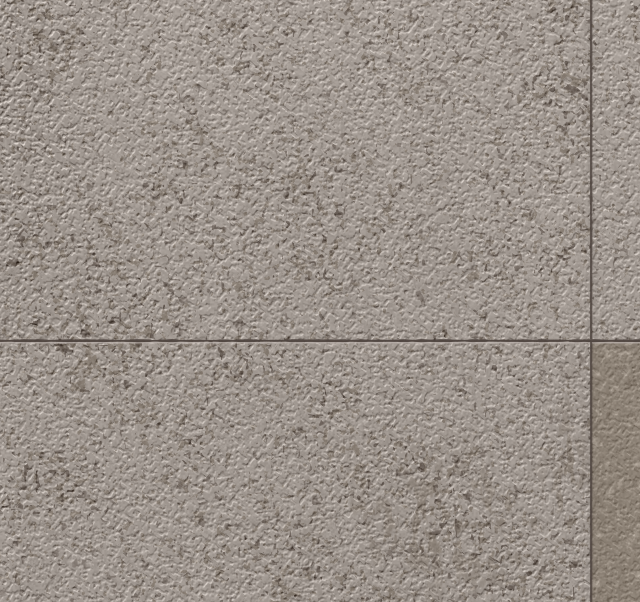
A WebGL 1 fragment shader for this texture:

```glsl
precision highp float;
uniform vec2 u_resolution;

// Lengths are fractions of the canvas height
const vec2 CORNER = vec2(0.982, 0.434);
const vec2 TILE_SIZE = vec2(1.2);
const vec2 BROWN_TILE = vec2(0.0, -1.0);
const float JOINT_HALF = 0.0018;
const float LIP_HALF = 0.0013;
const float GRAIN_SCALE = 195.0;
const float STAIN_SCALE = 112.0;
const float FLECK_SCALE = 165.0;
const float RELIEF = 0.25;
const vec2 LIGHT_STEP = vec2(-0.0005, 0.0012);
const vec3 CONCRETE = vec3(0.632, 0.599, 0.572);
const vec3 BROWN_CONCRETE = vec3(0.540, 0.497, 0.447);
const vec3 STAIN = vec3(0.465, 0.420, 0.372);
const vec3 FLECK = vec3(0.310, 0.265, 0.235);
const vec3 JOINT = vec3(0.300, 0.260, 0.240);
const vec3 LIP = vec3(0.730, 0.695, 0.675);

float hash(vec2 p) {
  vec3 q = fract(p.xyx * 0.1031);
  q += dot(q, q.yzx + 33.33);
  return fract((q.x + q.y) * q.z);
}

float noise(vec2 p) {
  vec2 cell = floor(p);
  vec2 f = fract(p);
  f = f * f * (3.0 - 2.0 * f);
  float low = mix(hash(cell), hash(cell + vec2(1.0, 0.0)), f.x);
  float high = mix(hash(cell + vec2(0.0, 1.0)), hash(cell + 1.0), f.x);
  return mix(low, high, f.y);
}

float fbm(vec2 p) {
  float sum = 0.0;
  float weight = 0.5;
  for (int i = 0; i < 4; i++) {
    sum += weight * noise(p);
    p = mat2(1.6, 1.2, -1.2, 1.6) * p + 17.3;
    weight *= 0.5;
  }
  return sum / 0.9375;
}

// Flat plateaus broken by small pores, on a turned lattice
float surfaceHeight(vec2 p) {
  p = mat2(0.8, 0.6, -0.6, 0.8) * p * GRAIN_SCALE;
  return smoothstep(0.15, 0.62, noise(p) * 0.7 + noise(p * 1.5 + 9.0) * 0.3);
}

// Soft elliptical region, one at its centre
float region(vec2 p, vec2 centre, vec2 radius) {
  vec2 d = (p - centre) / radius;
  return exp(-dot(d, d));
}

// Coverage of a line of given half width, about one pixel soft
float line(float d, float halfWidth, float pixel) {
  return 1.0 - smoothstep(halfWidth - 0.5 * pixel, halfWidth + 0.7 * pixel, abs(d));
}

void main() {
  float pixel = 1.0 / u_resolution.y;
  vec2 p = gl_FragCoord.xy * pixel;
  vec2 tile = floor((p - CORNER) / TILE_SIZE);
  vec2 toJoint = p - CORNER - TILE_SIZE * floor((p - CORNER) / TILE_SIZE + 0.5);
  vec2 q = p + 3.0 + (tile + 2.0) * 5.37;
  float brown = 1.0 - step(0.5, distance(tile, BROWN_TILE));

  // Wear gathers by the joint, at the left and low in the middle
  float rough = region(p, vec2(0.0, 0.85), vec2(0.14, 0.4));
  float streakArea = region(p, vec2(0.76, 0.13), vec2(0.17, 0.10))
                   + 0.8 * region(p, vec2(0.945, 0.22), vec2(0.025, 0.13));
  float wear = 0.2 + 0.6 * smoothstep(0.3, 0.7, fbm(q * 9.0));
  wear += 0.3 * exp(-abs(toJoint.y) * 14.0) * (1.0 - 0.6 * p.x);
  wear += 0.2 * rough + 0.2 * region(p, vec2(0.4, 0.15), vec2(0.3, 0.2));
  wear *= 1.0 - 0.7 * brown;

  // Broad clouds and faint vertical banding
  float cloud = fbm(q * 3.0 + 40.0) - 0.5;
  float band = noise(vec2(q.x * 24.0, q.y * 2.5)) - 0.5;
  vec3 color = mix(CONCRETE, BROWN_CONCRETE, 0.85 * brown);
  color += 0.03 * cloud + 0.012 * band + 0.02 * (p.y - 0.4) - 0.025 * rough;

  // Small brown stains and upright streaks
  float threshold = 0.70 - 0.16 * wear;
  float stain = smoothstep(threshold, threshold + 0.14, fbm(q * STAIN_SCALE));
  float streak = fbm(vec2(q.x * 70.0, q.y * 32.0));
  stain = max(stain, streakArea * smoothstep(0.54, 0.66, streak));
  color = mix(color, STAIN, 0.62 * clamp(stain, 0.0, 1.0));

  // Dark flecks, bent so that they look broken
  vec2 bend = vec2(noise(q * 110.0), noise(q * 110.0 + 50.0)) * 1.4;
  float fleck = smoothstep(0.74, 0.92, noise(q * FLECK_SCALE + bend));
  color = mix(color, FLECK, fleck * (0.25 + 0.45 * wear) * (1.0 - 0.7 * brown));

  // Light grazing the pores from above
  float slope = surfaceHeight(q - LIGHT_STEP) - surfaceHeight(q + LIGHT_STEP);
  color += slope * RELIEF * (0.8 + 0.3 * rough) * (1.0 - 0.4 * brown);
  color += 0.07 * (noise(q * 290.0) - 0.5);

  // Pale crumbs on the brown tile
  float crumb = smoothstep(0.62, 0.78, fbm(q * 60.0 + 70.0));
  color += 0.08 * brown * crumb;

  // Pale lip under the level joint, then both dark joints
  float chip = 0.0012 * (noise(vec2(p.x * 70.0, 4.0)) - 0.5);
  float lip = line(toJoint.y + JOINT_HALF + LIP_HALF, LIP_HALF, pixel);
  color = mix(color, LIP, lip * 0.75);
  color *= 1.0 - 0.08 * exp(-abs(toJoint.x) * 220.0);
  float level = line(toJoint.y, JOINT_HALF + chip, pixel);
  float upright = line(toJoint.x, JOINT_HALF, pixel);
  color = mix(color, JOINT, max(level * 0.92, upright * 0.8));

  gl_FragColor = vec4(clamp(color, 0.0, 1.0), 1.0);
}
```
